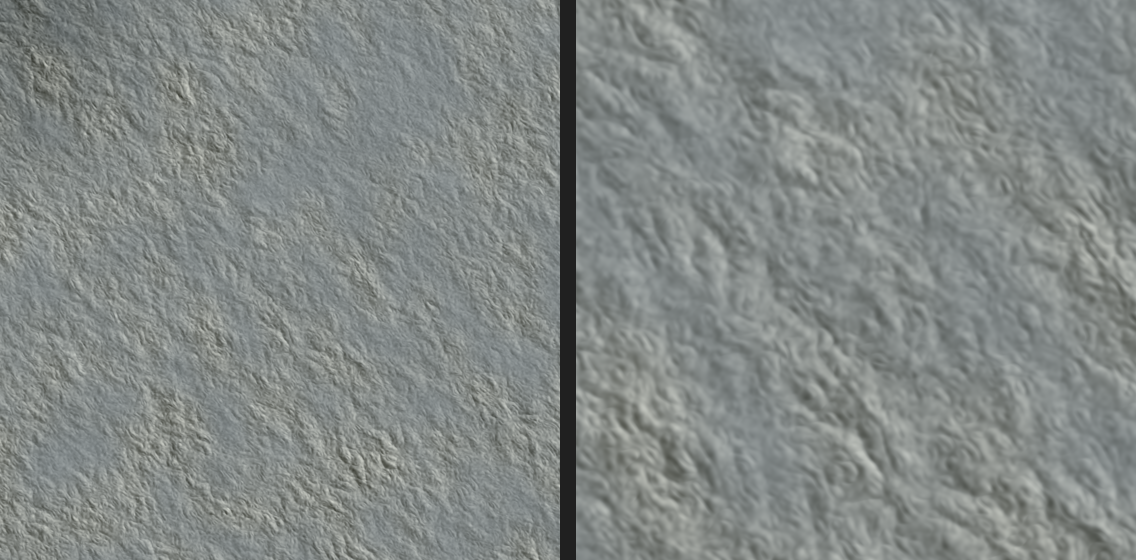
Left, the full canvas; right, a detail of the centre.
Give the GLSL for this texture, as a three.js fragment shader.

```glsl
varying vec2 vUv;

const vec3 SMOOTH_TINT = vec3(0.505, 0.533, 0.538);
const vec3 ROUGH_TINT = vec3(0.540, 0.553, 0.530);
const vec3 SHADOW_TINT = vec3(0.98, 1.0, 1.04);
const vec3 LIGHT_TINT = vec3(1.01, 1.0, 0.96);
const float STRETCH = 0.68;
const float LIGHT_STEP = 0.0024;

// Sine-free hash giving a gradient in -1..1
vec2 hashGradient(vec2 cell) {
  vec3 q = fract(cell.xyx * vec3(0.1031, 0.1030, 0.0973));
  q += dot(q, q.yzx + 33.33);
  return fract((q.xx + q.yz) * q.zy) * 2.0 - 1.0;
}

float gradientNoise(vec2 p) {
  vec2 i = floor(p);
  vec2 f = p - i;
  vec2 w = f * f * f * (f * (f * 6.0 - 15.0) + 10.0);
  float a = dot(hashGradient(i), f);
  float b = dot(hashGradient(i + vec2(1.0, 0.0)), f - vec2(1.0, 0.0));
  float c = dot(hashGradient(i + vec2(0.0, 1.0)), f - vec2(0.0, 1.0));
  float d = dot(hashGradient(i + 1.0), f - 1.0);
  return mix(mix(a, b, w.x), mix(c, d, w.x), w.y);
}

// x runs along the falling diagonal, y across it
vec2 toGrain(vec2 p) {
  return vec2(p.x - p.y, p.x + p.y) * 0.7071;
}

// Rounded lumps parted by narrow creases
float billow(vec2 p) {
  float n = gradientNoise(p);
  return sqrt(n * n + 0.003);
}

float surfaceHeight(vec2 grain) {
  vec2 bend = vec2(gradientNoise(grain * 38.0 + 7.0), gradientNoise(grain * 38.0 + 43.0));
  vec2 p = (grain + 0.004 * bend) * vec2(STRETCH, 1.0) + 20.0;
  float height = 0.5 * gradientNoise(p * 29.0) / 29.0;
  float frequency = 42.0;
  float weight = 0.9;
  for (int i = 0; i < 3; i++) {
    height += weight * billow(p * frequency) / frequency;
    p = p * mat2(0.96, 0.28, -0.28, 0.96) + 3.7;
    frequency *= 1.85;
    weight *= 0.95;
  }
  return height;
}

// Broad patches of coarse and worn surface
float roughness(vec2 uv, vec2 grain) {
  vec2 p = grain * vec2(0.75, 1.0);
  float patches = 0.8 * gradientNoise(p * 6.0 + 11.0) + 0.8 * gradientNoise(p * 14.0 + 31.0);
  float worn = 1.0 - smoothstep(0.1, 0.5, distance(uv, vec2(0.70, 0.72)));
  return smoothstep(-0.55, 0.65, patches + 0.06 - 0.22 * worn);
}

// Relief lit from the upper right
float reliefLight(vec2 grain) {
  vec2 towardLight = LIGHT_STEP * vec2(0.25, 0.97);
  float slope = (surfaceHeight(grain - 0.5 * towardLight)
    - surfaceHeight(grain + 0.5 * towardLight)) / LIGHT_STEP;
  return slope / (1.0 + 0.1 * abs(slope));
}

void main() {
  vec2 grain = toGrain(vUv);
  float rough = roughness(vUv, grain);
  float light = reliefLight(grain) * mix(0.050, 0.150, rough);

  // Fine grit and broad tone
  float grit = gradientNoise(grain * 190.0 + 60.0) * mix(0.07, 0.12, rough);
  float tone = 0.03 * gradientNoise(grain * 7.0 + 90.0);
  float cornerShade = 0.11 * (1.0 - smoothstep(0.0, 0.42, distance(vUv, vec2(0.0, 1.0))));

  vec3 color = mix(SMOOTH_TINT, ROUGH_TINT, rough);
  vec3 tint = mix(SHADOW_TINT, LIGHT_TINT, smoothstep(-0.1, 0.1, light));
  color += (light + grit) * tint + tone - cornerShade;
  gl_FragColor = vec4(clamp(color, 0.0, 1.0), 1.0);
}
```
